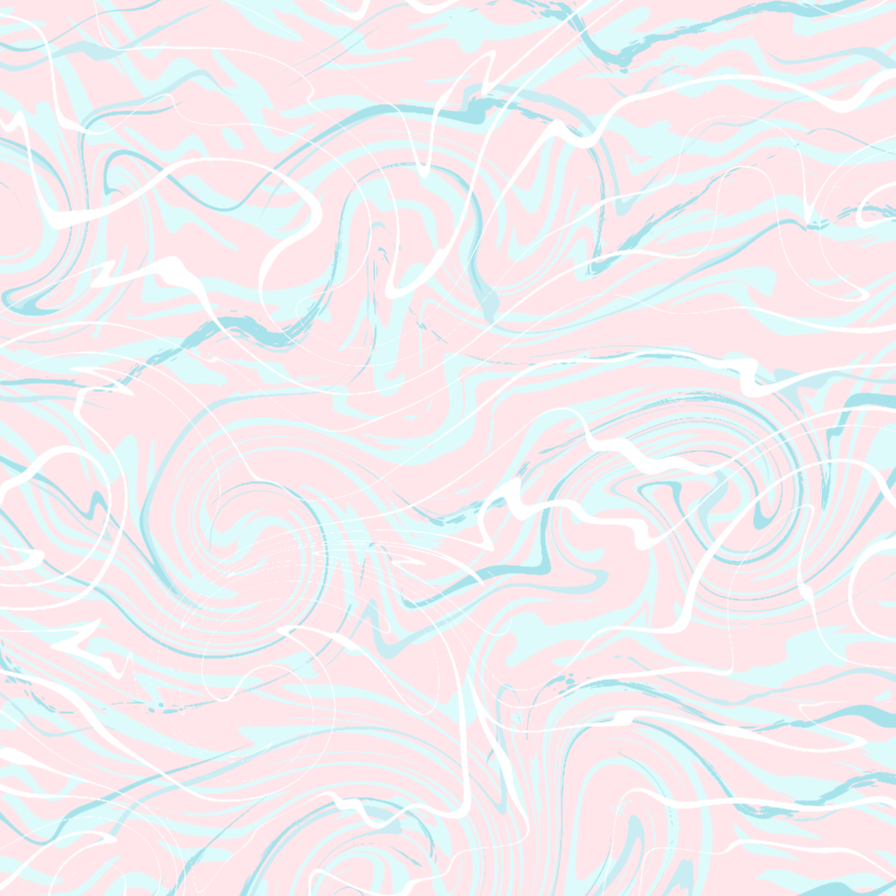
This texture is drawn by a three.js fragment shader. Its source:

```glsl
varying vec2 vUv;

const vec3 PINK  = vec3(1.00, 0.90, 0.92);
const vec3 PALE  = vec3(0.87, 0.985, 0.99);
const vec3 AQUA  = vec3(0.79, 0.93, 0.95);
const vec3 TEAL  = vec3(0.66, 0.89, 0.92);
const vec3 WHITE = vec3(1.0);

const float EDGE = 0.0005;         // softness of every outline
const float SAMPLE_STEP = 0.001;   // spacing of the 2 x 2 samples
const float PALE_LEVEL = 0.82;     // higher leaves less pale paint
const float PALE_SLOPE = 150.0;    // typical steepness of the pale field
const float FRAY = 0.015;          // raggedness of the dry strokes
const float PALE_FRAY = 70.0;      // how far raggedness cuts the pale bands
const float INK_STIR = 0.078;      // bend of the teal and aqua strokes
const float PALE_STIR = 0.092;     // bend of the pale bands
const float WHITE_STIR = 0.12;     // bend of the white threads
const float INK_FALLOFF = 0.55;    // strength kept by each finer bend
const float WHITE_FALLOFF = 0.51;
const float HAIRLINE = 0.0007;     // least half width of a white thread
const float BROKEN = -0.01;        // least half width that lets a stroke end
const float GRID = 4.0;            // whirls per side
const float INK_VORTEX = 0.13;     // largest whirl radius
const float WHITE_VORTEX = 0.15;
const float VORTEX_TWIST = 5.5;
const float TAU = 6.2831853;

float hash(float n) {
  return fract(sin(n * 12.9898 + 4.1) * 43758.547);
}

vec2 hash2(vec2 p) {
  float n = dot(p, vec2(1.37, 7.91));
  return vec2(hash(n), hash(n + 31.7));
}

// Distance to the nearest scattered point
float cellular(vec2 p) {
  vec2 cell = floor(p), f = p - cell;
  float nearest = 2.0;
  for (int j = -1; j <= 1; j++) {
    for (int i = -1; i <= 1; i++) {
      vec2 o = vec2(float(i), float(j));
      nearest = min(nearest, length(o + hash2(cell + o) - f));
    }
  }
  return nearest;
}

// Whirls on a jittered grid; rotation keeps areas unchanged
vec2 whirl(vec2 p, float radius, float seed) {
  for (int i = 0; i < 16; i++) {
    float k = float(i);
    vec2 jitter = hash2(vec2(k, seed));
    vec2 centre = (vec2(mod(k, GRID), floor(k / GRID)) + jitter) / GRID;
    float size = radius * mix(0.45, 1.0, hash(k + seed * 3.0));
    float twist = VORTEX_TWIST * (2.0 * hash(k * 5.0 + seed) - 1.0);
    vec2 d = p - centre;
    float a = twist * exp(-dot(d, d) / (size * size));
    p = centre + mat2(cos(a), sin(a), -sin(a), cos(a)) * d;
  }
  return p;
}

// Alternating sine shears of growing frequency
vec2 stir(vec2 p, float amount, float falloff, float seed) {
  float frequency = 5.3;
  for (int i = 0; i < 5; i++) {
    float phase = TAU * hash(seed + float(i));
    p.x += amount * sin(frequency * p.y + phase);
    p.y += amount * 0.8 * sin(frequency * 0.87 * p.x + phase * 2.3);
    frequency *= 1.9;
    amount *= falloff;
  }
  return p;
}

// Dry, streaky patches that come and go along the strokes
float dryness(vec2 p) {
  float patches = smoothstep(0.1, 0.8, sin(p.x * 7.0 + 3.0 * sin(p.y * 9.0)));
  return FRAY * patches * (cellular(p * vec2(45.0, 240.0)) - 0.5);
}

// Rows of threads that swell and taper along x
float threads(vec2 p, float rows, float halfWidth, float fill, float least, float fray, float seed) {
  float y = p.y * rows;
  float h = hash(floor(y) + seed);
  float centre = 0.5 + 0.2 * sin(p.x * 4.0 + TAU * h) + 0.2 * (h - 0.5);
  float d = abs(fract(y) - centre) / rows;
  float swell = 0.6 * sin(p.x * (5.0 + 5.0 * h) + 40.0 * h)
              + 0.4 * sin(p.x * 23.0 + 70.0 * h);
  float w = max(halfWidth * mix(swell, 1.0, fill), least);
  return 1.0 - smoothstep(-EDGE, EDGE, d + fray - w);
}

// Long uneven bands from layered sines and stretched cells
float paleBands(vec2 p) {
  float f = sin(67.0 * p.y + 2.0 * sin(8.0 * p.x) + 1.0);
  f += 0.8 * sin(121.0 * p.y + 2.2 * sin(12.0 * p.x + 2.0) + 6.0 * p.x);
  f += 0.8 * sin(223.0 * p.y + 2.0 * sin(17.0 * p.x + 4.0) - 9.0 * p.x);
  f += 1.6 * (0.5 - cellular(p * vec2(11.0, 36.0)));
  float soft = EDGE * PALE_SLOPE;
  return smoothstep(-soft, soft, f - PALE_FRAY * dryness(p) - PALE_LEVEL);
}

vec3 marble(vec2 uv) {
  vec2 turned = whirl(uv, INK_VORTEX, 2.0);
  vec2 ink = stir(turned, INK_STIR, INK_FALLOFF, 11.0);
  vec2 wash = stir(turned, PALE_STIR, INK_FALLOFF, 41.0);
  vec2 milk = stir(whirl(uv, WHITE_VORTEX, 7.0), WHITE_STIR, WHITE_FALLOFF, 29.0);

  float fray = dryness(ink);
  vec3 colour = mix(PINK, PALE, paleBands(wash));
  colour = mix(colour, AQUA, threads(ink + 0.013, 8.0, 0.0068, 0.3, BROKEN, 0.3 * fray, 3.0));
  colour = mix(colour, TEAL, threads(ink, 8.0, 0.0075, 0.26, BROKEN, fray, 17.0));
  return mix(colour, WHITE, threads(milk, 12.0, 0.0069, 0.4, HAIRLINE, 0.0, 53.0));
}

void main() {
  vec3 sum = vec3(0.0);
  for (int j = 0; j < 2; j++) {
    for (int i = 0; i < 2; i++) {
      sum += marble(vUv + SAMPLE_STEP * (vec2(float(i), float(j)) - 0.5));
    }
  }
  gl_FragColor = vec4(sum / 4.0, 1.0);
}
```
